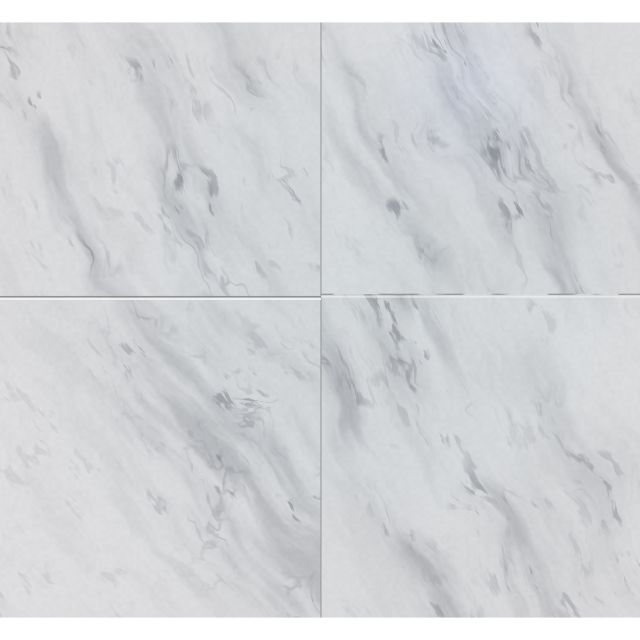
A three.js fragment shader for this texture:

```glsl
// Four large pale marble tiles, two by two, with slanted grey veins and thin joints.
#define MARGIN 0.035
#define SEAM_X 0.5015
#define SEAM_Y 0.538
#define SOFT 0.0014
#define BAND_GAP 0.183
#define VEIN_DEPTH 0.62
#define FLECK_DEPTH 0.75
#define COOL_STONE vec3(0.825, 0.842, 0.852)
#define WARM_STONE vec3(0.868, 0.862, 0.868)
#define VEIN_GREY vec3(0.55, 0.56, 0.585)
#define JOINT_GREY vec3(0.60, 0.61, 0.61)

varying vec2 vUv;

float hash(vec2 p) {
  vec3 h = fract(vec3(p.xyx) * 0.1031);
  h += dot(h, h.yzx + 33.33);
  return fract((h.x + h.y) * h.z);
}

float noise(vec2 p) {
  vec2 i = floor(p), f = fract(p);
  f = f * f * (3.0 - 2.0 * f);
  return mix(mix(hash(i), hash(i + vec2(1.0, 0.0)), f.x),
             mix(hash(i + vec2(0.0, 1.0)), hash(i + 1.0), f.x), f.y);
}

float fbm(vec2 p) {
  float sum = 0.0, gain = 0.5;
  for (int i = 0; i < 4; i++) {
    sum += gain * noise(p);
    p = mat2(1.6, 1.2, -1.2, 1.6) * p + 17.3;
    gain *= 0.5;
  }
  return sum / 0.9375;
}

// Thin crack lines where the noise crosses its middle value
float cracks(vec2 p, float width) {
  return 1.0 - smoothstep(0.0, width, abs(fbm(p) - 0.5));
}

// Soft-edged line around d = 0
float line(float d, float halfWidth) {
  return 1.0 - smoothstep(halfWidth - SOFT * 0.5, halfWidth + SOFT * 0.5, abs(d));
}

// Parallel vein bands, shifted and weighted anew in each tile
float veinBands(float across, float along, vec2 tile) {
  float sum = 0.0;
  for (int k = 0; k < 3; k++) {
    float n = float(k);
    vec2 seed = tile * 7.0 + vec2(n * 3.0 + 1.0, n + 5.0);
    float centre = BAND_GAP * (n + 1.0) + 0.04 * (hash(seed) - 0.5);
    float width = k == 1 ? 0.058 : 0.030;
    float d = (across - centre) / width;
    float fade = 0.35 + 0.85 * noise(vec2(along * 6.0, 0.0) + seed * 5.0);
    sum += exp(-d * d) * fade * (k == 2 ? 0.65 : 1.0);
  }
  return min(sum, 1.0);
}

vec3 marble(vec2 uv, vec2 tile, vec2 q) {
  // The lower left tile carries one broad cloud instead of bands
  float cloudy = (1.0 - tile.x) * (1.0 - tile.y);
  float lean = mix(0.5, 0.85, cloudy);
  vec2 seed = tile * vec2(31.0, 57.0) + 11.0;
  float warp = fbm(q * 8.0 + seed) - 0.5;
  float across = q.x + lean * q.y + 0.07 * warp;
  float along = q.y - lean * q.x;

  float spread = (across - 0.57) / 0.15;
  float cloud = 0.8 * exp(-spread * spread) * smoothstep(0.12, 0.28, q.x);
  float bands = mix(veinBands(across, along, tile), cloud, cloudy);

  // Stone ground: cool centre, warmer left and lower corners, faint blue patch
  float cool = exp(-3.5 * dot(uv - vec2(0.6, 0.56), uv - vec2(0.6, 0.56)));
  vec3 col = mix(WARM_STONE, COOL_STONE, cool);
  vec2 patchOffset = (uv - vec2(0.73, 0.87)) / vec2(0.09, 0.12);
  col += vec3(-0.012, -0.006, 0.022) * exp(-dot(patchOffset, patchOffset));
  col += 0.035 * (fbm(q * 5.0 + seed) - 0.5) + 0.018 * (noise(uv * 190.0) - 0.5);

  // Smoky shade inside the bands
  float streak = fbm(vec2(across * 32.0, along * 6.0) + seed);
  col -= vec3(0.122, 0.120, 0.112) * bands * smoothstep(0.2, 0.8, streak);
  col -= 0.022 * smoothstep(0.45, 0.75, streak);

  // Broken veins, rounder in the cloudy tile
  vec2 grain = mix(vec2(30.0, 8.0), vec2(24.0, 15.0), cloudy);
  vec2 s = vec2(across, along) * grain + seed + 1.2 * warp;
  float worn = smoothstep(0.38, 0.72, fbm(q * 15.0 + seed * 2.0));
  float vein = cracks(s, 0.065) * worn * (0.06 + bands);
  col = mix(col, VEIN_GREY, VEIN_DEPTH * min(vein, 1.0));

  // Short dark flecks along the vein direction
  float fleck = smoothstep(0.58, 0.74, fbm(vec2(across * 75.0, along * 24.0) + seed));
  float scatter = smoothstep(0.52, 0.72, noise(q * 17.0 + seed * 3.0));
  return mix(col, VEIN_GREY, FLECK_DEPTH * fleck * scatter * min(0.2 + bands, 1.0));
}

void main() {
  // The right column sits slightly higher than the left
  float right = step(SEAM_X, vUv.x);
  float seamY = SEAM_Y + mix(-0.0015, 0.0020, right);
  vec2 tile = vec2(right, step(seamY, vUv.y));
  vec2 q = vUv - vec2(right * SEAM_X, mix(MARGIN, seamY, tile.y));
  vec3 col = marble(vUv, tile, q);

  // Joints: grey upright line, dark level line with a bright lip under it
  float chipped = mix(0.9, 0.75 * smoothstep(0.35, 0.7, noise(vec2(vUv.x * 45.0, 3.0))), right);
  col = mix(col, JOINT_GREY, 0.6 * line(vUv.x - SEAM_X, 0.0012));
  col = mix(col, vec3(0.95), mix(0.9, 0.55, right) * line(vUv.y - seamY + 0.0035, 0.0016));
  col = mix(col, JOINT_GREY * 0.9, chipped * line(vUv.y - seamY, 0.0013));

  // White margins above and below
  float inside = smoothstep(-SOFT, SOFT, min(vUv.y, 1.0 - vUv.y) - MARGIN);
  gl_FragColor = vec4(mix(vec3(1.0), col, inside), 1.0);
}
```
